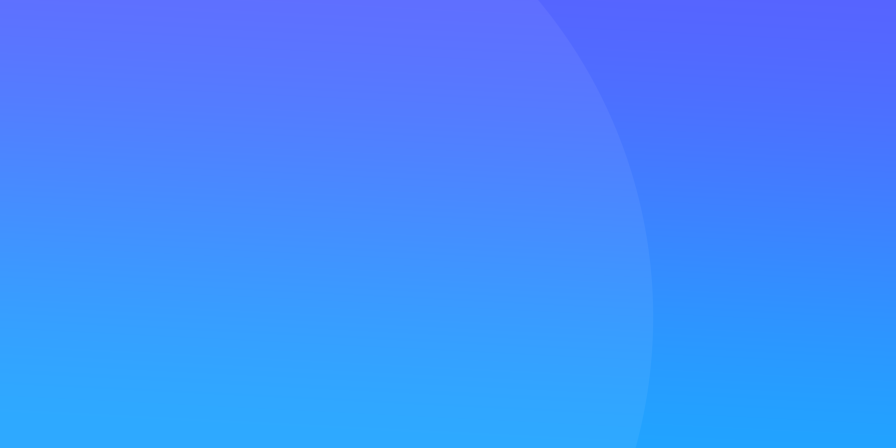
Write a Shadertoy shader that draws this background.

```glsl
// A calm violet-to-azure backdrop with one huge translucent disc on the left.
// A slightly tilted, eased vertical gradient forms the base; a circle distance
// function adds a faint white veil with an antialiased rim.

#define VIOLET vec3(0.337, 0.394, 1.0)
#define AZURE vec3(0.130, 0.640, 1.0)
#define TILT 0.05
#define SHIFT 0.03
#define EASE 0.5
#define DISC_CENTER vec2(0.354, 0.292)
#define DISC_RADIUS 1.104
#define VEIL 0.06

// Base colour: violet above, azure below, with soft ends.
vec3 skyGradient(vec2 p, float aspect) {
    float depth = 1.0 - p.y + TILT * (0.5 * aspect - p.x) + SHIFT;
    depth = clamp(depth, 0.0, 1.0);
    float eased = mix(depth, smoothstep(0.0, 1.0, depth), EASE);
    return mix(VIOLET, AZURE, eased);
}

// Coverage of the disc, smoothed over about one pixel.
float discMask(vec2 p, float pixel) {
    float dist = length(p - DISC_CENTER) - DISC_RADIUS;
    return 1.0 - smoothstep(-0.75 * pixel, 0.75 * pixel, dist);
}

void mainImage(out vec4 fragColor, in vec2 fragCoord) {
    // Canvas height is one unit.
    float pixel = 1.0 / iResolution.y;
    vec2 p = fragCoord * pixel;

    vec3 color = skyGradient(p, iResolution.x * pixel);
    color = mix(color, vec3(1.0), VEIL * discMask(p, pixel));

    fragColor = vec4(color, 1.0);
}
```
